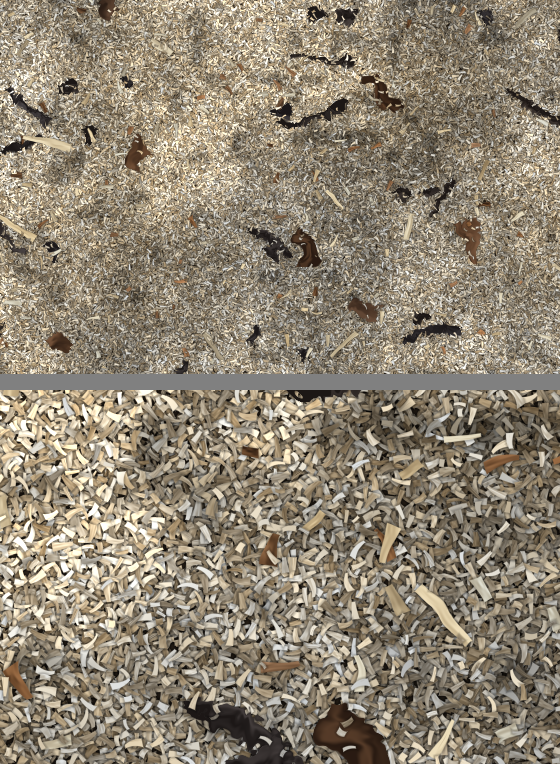
Top, the full canvas; bottom, a detail of the centre.
Give the GLSL for this texture, as a Shadertoy shader.

```glsl
const vec3 WOOD[6] = vec3[6](
    vec3(0.15, 0.12, 0.09), vec3(0.35, 0.30, 0.23), vec3(0.50, 0.45, 0.37),
    vec3(0.64, 0.59, 0.51), vec3(0.76, 0.72, 0.645), vec3(0.90, 0.88, 0.83));
const vec3 NEUTRAL = vec3(1.0);
const vec3 RUST = vec3(1.10, 0.88, 0.72);
const vec3 LEAF = vec3(1.05, 0.86, 0.78);
const vec3 CHARCOAL = vec3(0.72, 0.76, 0.98);
const vec3 STRAW = vec3(1.01, 0.99, 0.92);

vec4 hash4(vec2 cell, float seed) {
    vec4 h = fract(vec4(cell.xyx, seed) * vec4(0.1031, 0.1030, 0.0973, 0.1099));
    h += dot(h, h.wzxy + 33.33);
    return fract((h.xxyz + h.yzzw) * h.zywx);
}

float valueNoise(vec2 p) {
    vec2 i = floor(p), f = fract(p);
    f = f * f * (3.0 - 2.0 * f);
    float low = mix(hash4(i, 3.7).x, hash4(i + vec2(1, 0), 3.7).x, f.x);
    float high = mix(hash4(i + vec2(0, 1), 3.7).x, hash4(i + vec2(1, 1), 3.7).x, f.x);
    return mix(low, high, f.y);
}

mat2 rotation(float angle) {
    float c = cos(angle), s = sin(angle);
    return mat2(c, s, -s, c);
}

// Shift a point by noise to fray the outlines of debris
vec2 fray(vec2 p, float frequency, float amount) {
    vec2 n = vec2(valueNoise(p * frequency), valueNoise(p * frequency + 41.3));
    return p + amount * (n - 0.5);
}

vec3 woodColor(float tone) {
    float x = clamp(tone, 0.0, 1.0) * 5.0;
    int i = int(min(x, 4.0));
    return mix(WOOD[i], WOOD[i + 1], x - float(i));
}

// Curved, tapered sliver lying along x
float sliverDistance(vec2 q, vec2 halfSize, float curl, float taper) {
    q.y += curl * q.x * q.x / halfSize.x;
    float width = halfSize.y * (1.0 - taper * clamp(q.x / halfSize.x, -1.0, 1.0));
    vec2 d = abs(q) - vec2(halfSize.x, width);
    return max(d.x, d.y);
}

// Paint one layer with a jittered sliver per cell and soft contact shadows
void scatter(inout vec3 color, vec2 p, float cellSize, vec2 halfSize, float bend,
             float density, vec2 tones, vec3 tint, float seed, float pixel) {
    vec2 home = floor(p / cellSize);
    for (int y = -1; y <= 1; y++)
    for (int x = -1; x <= 1; x++) {
        vec2 cell = home + vec2(x, y);
        vec4 place = hash4(cell, seed + 1.3);
        if (place.w > density) continue;
        vec4 look = hash4(cell, seed + 27.9);
        vec2 q = rotation(place.z * 6.283) * (p - (cell + place.xy) * cellSize);
        vec2 size = halfSize * vec2(mix(0.4, 1.25, look.x), mix(0.6, 1.3, look.y));
        float d = sliverDistance(q, size, (look.w - 0.5) * bend, look.x * 0.5);
        float shadow = 1.0 - smoothstep(0.0, 0.003, d);
        color *= 1.0 - 0.24 * shadow;
        if (d > pixel) continue;

        // Grain runs lengthwise, and the upper side catches the light
        float grain = valueNoise(q / size * vec2(1.4, 2.0) + place.xy * 90.0) - 0.5;
        float tone = mix(tones.x, tones.y, look.z) + 0.26 * grain + 0.06 * q.y / size.y;
        float warmth = fract(look.w * 7.0 + look.x) - 0.45;
        vec3 chip = woodColor(tone) * tint * (1.0 + warmth * vec3(0.08, -0.01, -0.17));
        color = mix(color, chip, 1.0 - smoothstep(-0.8 * pixel, 0.8 * pixel, d));
    }
}

void mainImage(out vec4 fragColor, in vec2 fragCoord) {
    float pixel = 1.0 / iResolution.y;
    vec2 p = fragCoord * pixel;
    vec3 color = WOOD[0];

    // Deep bed of fine sawdust
    for (int i = 0; i < 7; i++) {
        float layer = float(i);
        vec2 tones = mix(vec2(0.2, 0.9), vec2(0.4, 1.2), layer / 6.0);
        scatter(color, rotation(layer * 0.83) * p + 5.0, 0.0118, vec2(0.0078, 0.0023),
                0.6, 1.0, tones, NEUTRAL, layer, pixel);
    }

    // Broad hollows, small pits and damp patches
    float hollow = 0.5 * valueNoise(p * 3.5 + 2.0) + 0.3 * valueNoise(p * 9.0)
                 + 0.2 * valueNoise(p * 24.0 + 6.0);
    float pit = smoothstep(0.66, 0.95, valueNoise(p * 19.0 + 13.0));
    float damp = valueNoise(p * 2.7 + 9.0);
    float light = mix(0.74, 1.34, smoothstep(0.1, 0.9, hollow)) * (1.0 - 0.3 * pit);
    vec3 ambience = light * mix(vec3(0.99, 1.0, 1.02), vec3(1.02, 0.98, 0.91), damp);
    color *= ambience;

    // Loose chips lie between and over the debris
    vec2 dust = rotation(0.4) * p + 6.0;
    scatter(color, dust, 0.0118, vec2(0.0075, 0.0022), 0.6, 0.2,
            vec2(0.5, 1.2), NEUTRAL, 17.0, pixel);

    // Leaf scraps, charred twigs and dark crumbs
    vec2 torn = fray(fray(p, 28.0, 0.035), 120.0, 0.010);
    vec2 crumbly = fray(fray(p, 45.0, 0.020), 190.0, 0.011);
    scatter(color, torn + 2.3, 0.42, vec2(0.046, 0.030), 0.3, 0.36,
            vec2(0.05, 0.22), LEAF, 11.0, pixel);
    scatter(color, crumbly + 7.1, 0.30, vec2(0.080, 0.010), 0.4, 0.36,
            vec2(0.0, 0.12), CHARCOAL, 12.0, pixel);
    scatter(color, crumbly + 4.6, 0.19, vec2(0.021, 0.015), 0.3, 0.36,
            vec2(0.0, 0.10), CHARCOAL, 13.0, pixel);

    // Coarse shavings and long pale splinters
    vec2 split = fray(p, 60.0, 0.005);
    scatter(color, split + 3.9, 0.085, vec2(0.014, 0.005), 0.3, 0.22,
            vec2(0.15, 0.55), RUST, 14.0, pixel);
    scatter(color, split + 1.7, 0.065, vec2(0.016, 0.0038), 0.2, 0.3,
            vec2(0.65, 1.05), STRAW, 15.0, pixel);
    scatter(color, split + 8.2, 0.24, vec2(0.055, 0.007), 0.12, 0.45,
            vec2(0.55, 0.95), STRAW, 16.0, pixel);

    // A last dusting half buries everything
    scatter(color, dust + 3.0, 0.0118, vec2(0.0070, 0.0022), 0.6, 0.16,
            vec2(0.4, 1.1), ambience, 18.0, pixel);
    fragColor = vec4(clamp(color, 0.0, 1.0), 1.0);
}
```
